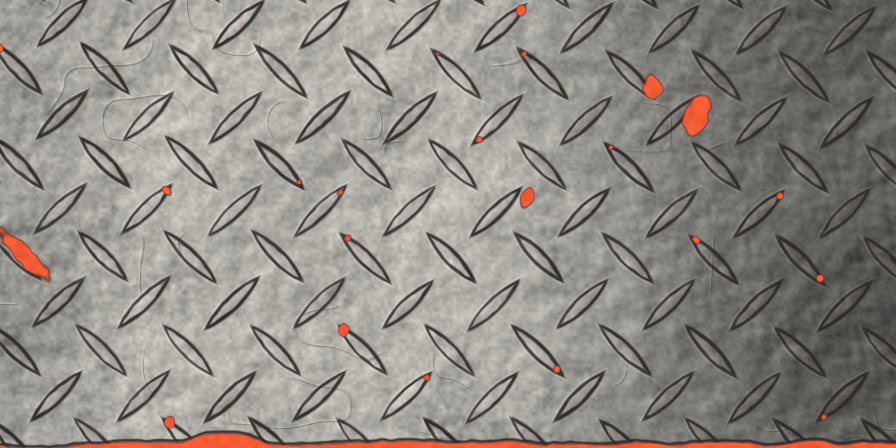
This texture is drawn by a WebGL 1 fragment shader. Its source:

```glsl
precision highp float;
uniform vec2 u_resolution;

const vec2 PITCH = vec2(0.195, 0.2094);
const vec2 FIRST_BAR = vec2(0.1406, 0.953);
const float BAR_HALF_LENGTH = 0.0735;
const float BAR_HALF_WIDTH = 0.0132;
const vec3 STEEL_TINT = vec3(1.015, 1.0, 0.965);
const vec3 GROOVE = vec3(0.17, 0.155, 0.15);
const vec3 PAINT = vec3(0.96, 0.36, 0.20);
const vec3 PAINT_RIM = vec3(0.50, 0.23, 0.20);

float hash(vec2 p) {
  vec3 q = fract(p.xyx * 0.1031);
  q += dot(q, q.yzx + 33.33);
  return fract((q.x + q.y) * q.z);
}

float noise(vec2 p) {
  vec2 i = floor(p);
  vec2 f = fract(p);
  f = f * f * (3.0 - 2.0 * f);
  return mix(mix(hash(i), hash(i + vec2(1.0, 0.0)), f.x),
             mix(hash(i + vec2(0.0, 1.0)), hash(i + 1.0), f.x), f.y);
}

float fbm(vec2 p) {
  float sum = 0.0;
  float gain = 0.53;
  for (int i = 0; i < 4; i++) {
    sum += gain * noise(p);
    p = mat2(1.6, 1.2, -1.2, 1.6) * p + 7.3;
    gain *= 0.5;
  }
  return sum;
}

// Coordinates across (x) and along (y) an axis
vec2 alongAxis(vec2 p, vec2 axis) {
  return vec2(p.x * axis.y - p.y * axis.x, dot(p, axis));
}

float lens(vec2 p, float halfLength, float halfWidth) {
  float r = (halfLength * halfLength + halfWidth * halfWidth) / (2.0 * halfWidth);
  return length(vec2(abs(p.x) + r - halfWidth, p.y)) - r;
}

float flake(vec2 p, vec2 axis, vec2 radii) {
  return (length(alongAxis(p, normalize(axis)) / radii) - 1.0) * radii.x;
}

float fill(float d, float soft) {
  return 1.0 - smoothstep(-soft, soft, d);
}

// Worn steel: broad light, grime, relief and grain
float steelTone(vec2 p) {
  float shade = smoothstep(0.9, 1.95, p.x);
  float tone = mix(0.61, 0.70, smoothstep(0.0, 0.45, p.x)) - 0.36 * shade;
  tone += 0.16 * (fbm(p * 3.2 + 4.0) - 0.5);
  float grime = smoothstep(0.5, 0.72, fbm(p * 8.0 + 21.0));
  tone -= 0.13 * grime * (1.0 - shade) * noise(p * 75.0);
  vec2 q = p * 24.0;
  tone += 0.28 * (fbm(q) - fbm(q + vec2(-0.3, 0.3)));
  tone += 0.09 * (noise(p * 130.0) - 0.5) * (1.0 - 0.5 * shade);
  return tone;
}

// Thin winding scratches, kept only in scattered patches
float scratches(vec2 p, float soft) {
  float line = abs(noise(p * 11.0 + 2.0) - 0.5) / 11.0;
  return fill(line - 0.0008, soft) * smoothstep(0.64, 0.76, noise(p * 7.0 + 31.0));
}

void main() {
  vec2 p = gl_FragCoord.xy / u_resolution.y;
  float soft = 0.8 / u_resolution.y;
  float wobble = noise(p * 55.0) - 0.5;

  float tone = steelTone(p);
  tone *= 1.0 - 0.3 * scratches(p, soft);
  tone += 0.1 * scratches(p + vec2(0.003, -0.003), soft);
  vec3 color = tone * STEEL_TINT;

  // Slight skew of the plate
  vec2 q = p + vec2(0.0187 * (FIRST_BAR.y - p.y), 0.0124 * p.x * p.y);
  float paint = 1.0;

  // Two interleaved grids of raised bars leaning opposite ways
  for (int i = 0; i < 2; i++) {
    float k = float(i);
    vec2 g = (q - FIRST_BAR - 0.5 * k * PITCH * vec2(1.0, -1.0)) / PITCH;
    vec2 id = floor(g + 0.5);
    vec2 seed = id + vec2(40.0 + 57.0 * k, 83.0);
    vec2 jitter = vec2(hash(seed), hash(seed + 11.3)) - 0.5;
    vec2 axis = normalize(vec2(1.0 - 2.0 * k, 1.0 + 0.06 * jitter.x));
    vec2 b = alongAxis((g - id) * PITCH + 0.005 * jitter, axis);
    float size = 0.97 + 0.08 * hash(seed + 5.7);
    float d = lens(b, BAR_HALF_LENGTH * size, BAR_HALF_WIDTH) + 0.0022 * wobble;

    // Lit flank, shadow, raised top, then dark groove
    color += 0.10 * fill(abs(d - 0.006) - 0.001, 0.003) * step(b.x, 0.0);
    float shadow = lens(b - vec2(0.004, 0.0), BAR_HALF_LENGTH * size, BAR_HALF_WIDTH);
    color = mix(color, GROOVE, 0.65 * fill(shadow - 0.001, 0.003) * (1.0 - fill(d, soft)));
    vec3 top = color * 0.92 + vec3(0.06, 0.05, 0.05) - 5.0 * b.x * vec3(1.0);
    color = mix(color, top, fill(d, soft));
    float weight = 0.0023 + 0.0013 * hash(seed + 2.1) + 0.0012 * wobble;
    float strength = 0.78 + 0.2 * noise(p * 38.0 + 9.0);
    color = mix(color, GROOVE, strength * fill(abs(d) - weight, soft + 0.0008));

    // Chipped tips on some bars
    float end = hash(seed + 8.9) < 0.7 ? 1.0 : -1.0;
    float radius = mix(0.005, 0.012, pow(hash(seed + 3.3), 2.0));
    float chip = length(b - vec2(0.003, 0.06 * end)) - radius;
    paint = min(paint, mix(1.0, chip, step(hash(seed + 17.1), 0.19)));
  }

  // Large flakes of exposed paint
  paint = min(paint, flake(p - vec2(0.057, 0.427), vec2(-1.0, 1.0), vec2(0.017, 0.075)));
  paint = min(paint, flake(p - vec2(1.555, 0.742), vec2(0.35, 0.94), vec2(0.027, 0.046)));
  paint = min(paint, flake(p - vec2(1.458, 0.805), vec2(-0.5, 0.87), vec2(0.019, 0.026)));
  paint = min(paint, flake(p - vec2(1.177, 0.557), vec2(0.4, 0.9), vec2(0.015, 0.024)));
  paint += 0.009 * wobble;

  // Ragged painted strip along the bottom edge
  float edge = 0.010 + 0.010 * (noise(vec2(p.x * 14.0, 3.0)) - 0.5);
  edge += 0.02 * smoothstep(0.7, 0.95, noise(vec2(p.x * 6.0, 9.0)));
  edge -= 0.008 * (1.0 - smoothstep(0.1, 0.2, p.x));
  float strip = p.y - edge + 0.004 * wobble;
  color = mix(color, GROOVE, 0.9 * fill(abs(strip - 0.004) - 0.003, soft + 0.001));
  paint = min(paint, strip);

  color = mix(color, PAINT_RIM, 0.85 * fill(paint - 0.0015, soft));
  vec3 paintColor = PAINT * (0.93 + 0.14 * noise(p * 70.0));
  color = mix(color, paintColor, fill(paint + 0.0012, soft));
  gl_FragColor = vec4(clamp(color, 0.0, 1.0), 1.0);
}
```
